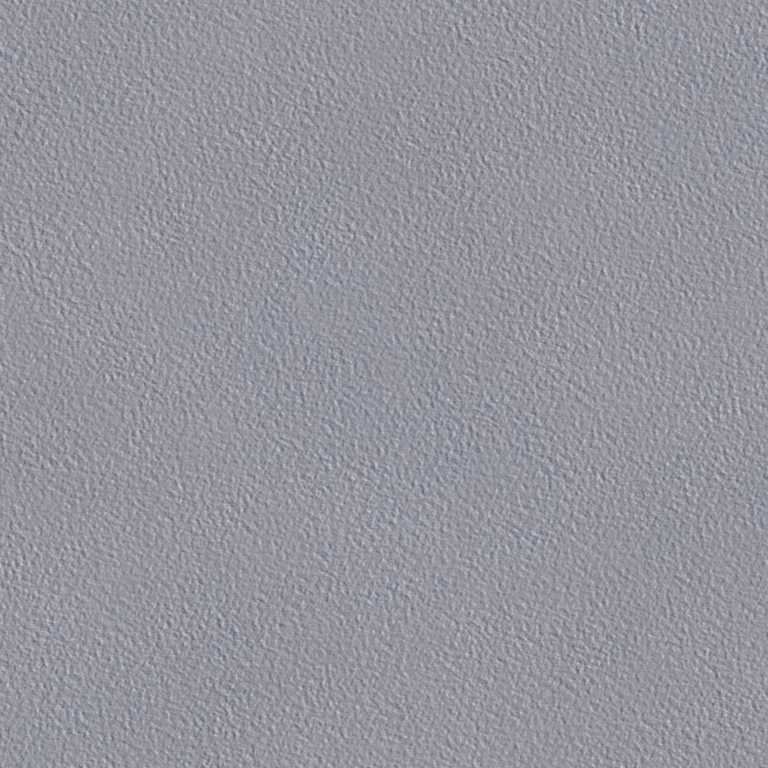
Reproduce this texture procedurally as a Shadertoy shader.

```glsl
const vec3 SHADOW = vec3(0.458, 0.466, 0.548);
const vec3 PLASTER = vec3(0.586, 0.581, 0.613);
const vec3 LIGHT = vec3(0.696, 0.704, 0.716);
const vec3 WARM_TINT = vec3(0.010, 0.002, -0.008);
const vec2 LIGHT_DIR = vec2(0.92, 0.39);
const float GRAIN_FREQ = 132.0;
const float SLOPE_STEP = 0.0015;

// Integer hash giving a unit gradient per lattice cell
vec2 cellGradient(vec2 cell) {
    uvec2 q = uvec2(ivec2(cell) + 4096);
    uint h = q.x * 1597334677u ^ q.y * 3812015801u;
    h = (h ^ (h >> 15)) * 2246822519u;
    h ^= h >> 13;
    float angle = float(h & 65535u) / 65536.0 * 6.28319;
    return vec2(cos(angle), sin(angle));
}

float cornerValue(vec2 cell, vec2 local, vec2 corner) {
    return dot(cellGradient(cell + corner), local - corner);
}

float gradientNoise(vec2 p) {
    vec2 cell = floor(p);
    vec2 f = p - cell;
    vec2 u = f * f * f * (f * (f * 6.0 - 15.0) + 10.0);
    float low = mix(cornerValue(cell, f, vec2(0, 0)), cornerValue(cell, f, vec2(1, 0)), u.x);
    float high = mix(cornerValue(cell, f, vec2(0, 1)), cornerValue(cell, f, vec2(1, 1)), u.x);
    return mix(low, high, u.y);
}

vec2 rotate(vec2 p, float angle) {
    float c = cos(angle), s = sin(angle);
    return vec2(c * p.x - s * p.y, s * p.x + c * p.y);
}

// Rough surface: rotated octaves hide the lattice directions
float plasterHeight(vec2 p, float freq) {
    float height = 0.0;
    float amplitude = 1.0;
    for (int i = 0; i < 3; i++) {
        p = rotate(p, 0.62) + 0.37;
        height += amplitude * gradientNoise(p * freq);
        freq *= 1.6;
        amplitude *= 0.6;
    }
    return height;
}

// Height change along the light direction
float litSlope(vec2 p, vec2 lightDir, float stepSize) {
    vec2 offset = lightDir * stepSize;
    return plasterHeight(p - offset, GRAIN_FREQ) - plasterHeight(p + offset, GRAIN_FREQ);
}

// Flattens gentle slopes and keeps the steep edges crisp
float sharpenEdges(float tone) {
    return clamp(tone * (0.78 + 0.35 * abs(tone)), -1.3, 1.4);
}

vec3 shadePlaster(float tone) {
    vec3 shaded = mix(PLASTER, SHADOW, max(-tone, 0.0));
    return mix(shaded, LIGHT, max(tone, 0.0));
}

void mainImage(out vec4 fragColor, in vec2 fragCoord) {
    vec2 uv = fragCoord / iResolution.y;

    // Relief strength drifts gently over the wall
    float relief = 1.32 * (1.0 + 0.35 * gradientNoise(uv * 9.0 + 3.1));
    float tone = sharpenEdges(relief * litSlope(uv, LIGHT_DIR, SLOPE_STEP));

    // Broad, faint changes of tint and brightness
    float tint = gradientNoise(uv * 2.6 + 8.4) + 0.8 * gradientNoise(uv * 17.0 + 1.7);
    float haze = 0.014 * gradientNoise(uv * 4.0 + 5.2) + 0.012 * gradientNoise(uv * 24.0 + 2.9);

    vec3 color = shadePlaster(tone) + WARM_TINT * tint + haze;
    fragColor = vec4(color, 1.0);
}
```
